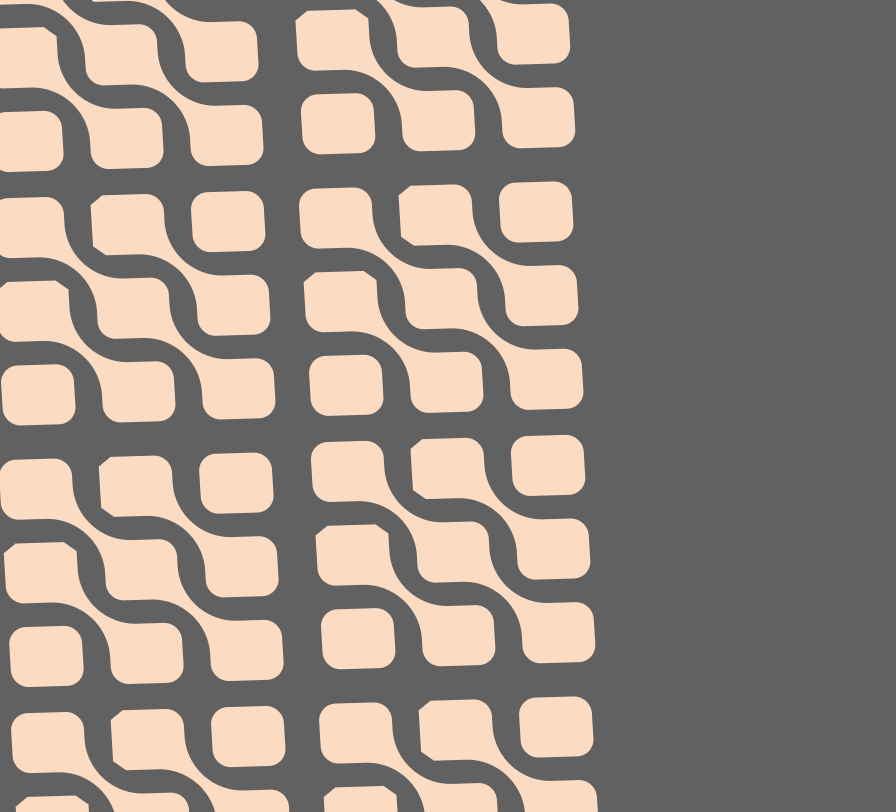
Reproduce this pattern procedurally as a Shadertoy shader.

```glsl
// Peach tiles in tilted three by three blocks on a grey ground.
// Each tile is a rounded or chamfered box; curved necks, cut by two circles,
// join tiles diagonally so that the gaps between them read as wavy bands.

const vec3 GROUND = vec3(0.38);
const vec3 PEACH = vec3(0.99, 0.86, 0.765);

// Lengths are in design units: the canvas is HEIGHT units tall, y points down.
const float HEIGHT = 696.0;
const vec2 PITCH = vec2(85.7, 71.7);        // tile spacing inside a block
const vec2 HALF_TILE = vec2(31.2, 25.7);
const float CORNER = 15.0;
const float NECK_RADIUS = 48.0;
const float CHAMFER = 6.4;
const vec2 CHAMFER_NORMAL = vec2(0.606, 0.795);
const mat2 SKEW = mat2(1.0, -0.03, 0.06, 1.0);

const vec2 FIRST_BLOCK = vec2(104.0, 47.0);
const vec2 COLUMN_STEP = vec2(265.6, -11.7);
const vec2 ROW_STEP = vec2(8.6, 220.7);
const vec2 CHECKER_SHIFT = vec2(1.6, -3.5); // nudges every other block
const int COLUMNS = 2;
const int ROWS = 4;

float boxDistance(vec2 p, vec2 halfSize) {
    vec2 d = abs(p) - halfSize;
    return length(max(d, 0.0)) + min(max(d.x, d.y), 0.0);
}

// One tile; the top-middle and left-middle tiles have two flat cut corners.
float tileDistance(vec2 p, vec2 id) {
    bool cutLeft = id == vec2(0.0, -1.0) && p.x < 0.0;
    bool cutTop = id == vec2(-1.0, 0.0) && p.y < 0.0;
    if (cutLeft || cutTop) {
        float cut = dot(abs(p) - HALF_TILE, CHAMFER_NORMAL) + CHAMFER;
        return max(boxDistance(p, HALF_TILE), cut);
    }
    return boxDistance(p, HALF_TILE - CORNER) - CORNER;
}

// Diagonal neck at a crossing, left between two large circles.
float neckDistance(vec2 p) {
    vec2 center = NECK_RADIUS - (0.5 * PITCH - HALF_TILE);
    float upper = NECK_RADIUS - length(p - center * vec2(1.0, -1.0));
    float lower = NECK_RADIUS - length(p - center * vec2(-1.0, 1.0));
    return max(boxDistance(p, center), max(upper, lower));
}

float blockDistance(vec2 p) {
    vec2 id = clamp(round(p / PITCH), -1.0, 1.0);
    vec2 side = mix(vec2(-1.0), vec2(1.0), step(0.0, p));
    float tile = tileDistance(p - id * PITCH, id);
    float neck = neckDistance(p - 0.5 * side * PITCH);
    return min(tile, neck);
}

void mainImage(out vec4 fragColor, in vec2 fragCoord) {
    float unit = HEIGHT / iResolution.y;
    vec2 p = vec2(fragCoord.x, iResolution.y - fragCoord.y) * unit;
    mat2 unskew = inverse(SKEW);

    // Nearest edge over all blocks
    float d = HEIGHT;
    for (int row = 0; row < ROWS; row++) {
        for (int col = 0; col < COLUMNS; col++) {
            vec2 center = FIRST_BLOCK + float(col) * COLUMN_STEP + float(row) * ROW_STEP;
            center += float((row + col) % 2) * CHECKER_SHIFT;
            d = min(d, blockDistance(unskew * (p - center)));
        }
    }

    // Smooth coverage across one pixel
    float coverage = clamp(0.5 - d / unit, 0.0, 1.0);
    fragColor = vec4(mix(GROUND, PEACH, coverage), 1.0);
}
```
